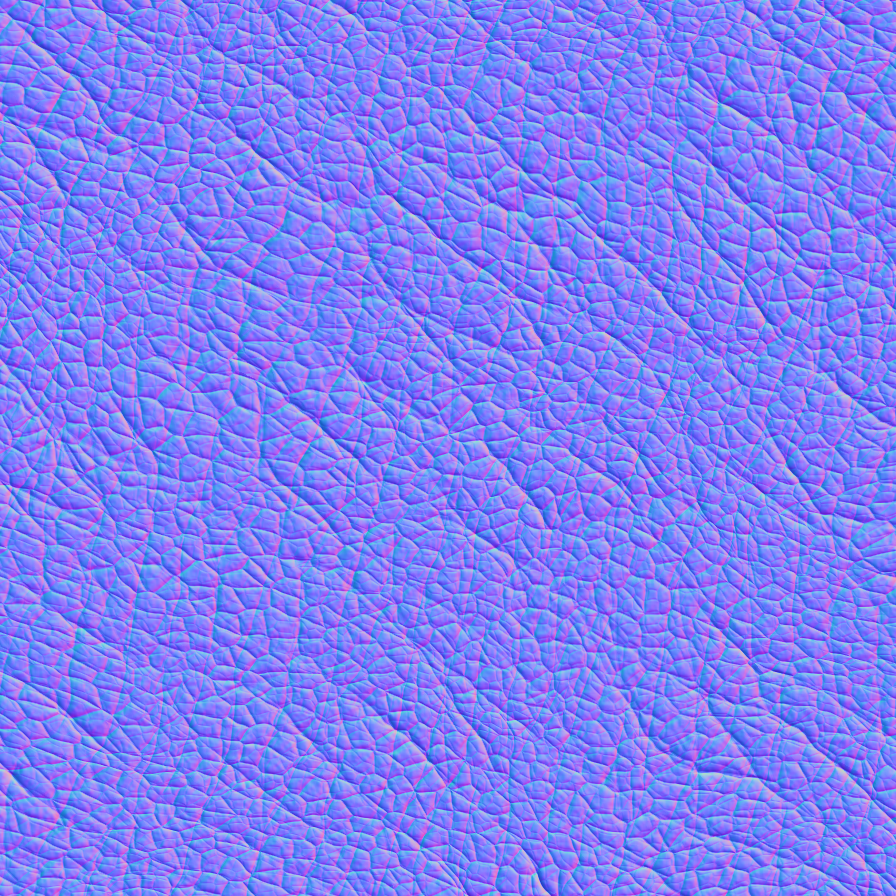
Give the GLSL for this texture map, as a WebGL 2 fragment shader.

```glsl
#version 300 es
precision highp float;
// Tangent-space normal map of grained leather with long diagonal creases.

uniform vec2 u_resolution;
out vec4 fragColor;

const float GROOVE_FLOOR = 0.0009; // half width of the rounded groove bottom
const vec2 RELIEF = vec2(1.85, 1.3); // slope gain in x and y

vec2 hash2(vec2 cell) {
    vec3 v = fract(cell.xyx * vec3(0.1031, 0.1030, 0.0973));
    v += dot(v, v.yzx + 33.33);
    return fract((v.xx + v.yz) * v.zy);
}

// Two independent smooth noise values.
vec2 noise2(vec2 p) {
    vec2 cell = floor(p);
    vec2 f = fract(p);
    vec2 u = f * f * (3.0 - 2.0 * f);
    vec2 bottom = mix(hash2(cell), hash2(cell + vec2(1, 0)), u.x);
    vec2 top = mix(hash2(cell + vec2(0, 1)), hash2(cell + vec2(1, 1)), u.x);
    return mix(bottom, top, u.y);
}

// Analytic gradient of smooth value noise.
vec2 noiseSlope(vec2 p) {
    vec2 cell = floor(p);
    vec2 f = fract(p);
    vec2 u = f * f * (3.0 - 2.0 * f);
    float a = hash2(cell).x;
    float b = hash2(cell + vec2(1, 0)).x;
    float c = hash2(cell + vec2(0, 1)).x;
    float d = hash2(cell + vec2(1, 1)).x;
    return 6.0 * f * (1.0 - f) * (vec2(b - a, c - a) + (a - b - c + d) * u.yx);
}

vec2 warp(vec2 p, float frequency, float amount) {
    return p + amount * (noise2(p * frequency + 17.3) - 0.5);
}

// Rounded distance to the cell border in z, its gradient in xy.
vec3 cellBorder(vec2 p, float seed) {
    vec2 base = floor(p);
    vec2 first = vec2(9.0);
    vec2 second = first;
    vec2 third = first;
    vec3 best = vec3(200.0);
    for (int i = 0; i < 9; i++) {
        vec2 cell = base + vec2(i % 3 - 1, i / 3 - 1);
        vec2 offset = cell + 0.5 + 0.85 * (hash2(cell + seed) - 0.5) - p;
        float d = dot(offset, offset);
        if (d < best.x) {
            best = vec3(d, best.xy);
            third = second;
            second = first;
            first = offset;
        } else if (d < best.y) {
            best = vec3(best.x, d, best.y);
            third = second;
            second = offset;
        } else if (d < best.z) {
            best.z = d;
            third = offset;
        }
    }
    vec2 n1 = normalize(second - first);
    vec2 n2 = normalize(third - first);
    float i1 = 1.0 / max(0.5 * dot(first + second, n1), 0.001);
    float i2 = 1.0 / max(0.5 * dot(first + third, n2), 0.001);
    float d = pow(i1 * i1 * i1 + i2 * i2 * i2, -1.0 / 3.0);
    vec2 r = d * vec2(i1, i2);
    r *= r;
    return vec3(-(r.x * r.x * n1 + r.y * r.y * n2), d);
}

// Slope of a groove network whose cells are stretched along an angle.
vec2 grooveSlope(vec2 p, float angle, vec2 cells, float seed, float depth, float width) {
    vec2 along = vec2(cos(angle), sin(angle));
    vec2 across = vec2(-along.y, along.x);
    vec3 border = cellBorder(vec2(dot(p, along), dot(p, across)) * cells, seed);
    float steepness = depth / width * exp(-border.z / width);
    steepness *= smoothstep(0.0, GROOVE_FLOOR * cells.y, border.z);
    vec2 g = border.xy * cells * steepness;
    return along * g.x + across * g.y;
}

vec2 leatherSlope(vec2 p) {
    vec2 q = warp(warp(p, 4.0, 0.07), 24.0, 0.009);
    q = warp(q, 90.0, 0.0022);
    vec2 variation = noise2(p * 11.0 + 5.0);
    float creaseDepth = 0.0032 * mix(0.3, 1.0, smoothstep(0.2, 0.8, variation.x));
    float cellDepth = 0.0019 * mix(0.8, 1.2, variation.y);
    float hairDepth = 0.0008 * mix(0.9, 0.4, variation.y);

    // Long creases, steep veins, leather cells, then hairline cracks.
    vec2 slope = grooveSlope(q, -0.73, vec2(4.0, 14.0), 11.0, creaseDepth, 0.065);
    slope += grooveSlope(q, 1.30, vec2(6.0, 23.0), 37.0, 0.0014, 0.07);
    slope += grooveSlope(q, -0.25, vec2(35.0, 48.0), 73.0, cellDepth, 0.12);
    slope += grooveSlope(q, -0.10, vec2(62.0, 84.0), 129.0, hairDepth, 0.10);

    // Fine pores.
    return slope + 0.11 * noiseSlope(p * 120.0) + 0.12 * noiseSlope(p * 230.0);
}

void main() {
    vec2 p = gl_FragCoord.xy / u_resolution.y;
    vec3 normal = normalize(vec3(-RELIEF * leatherSlope(p), 1.0));
    fragColor = vec4(0.5 + 0.5 * normal, 1.0);
}
```
